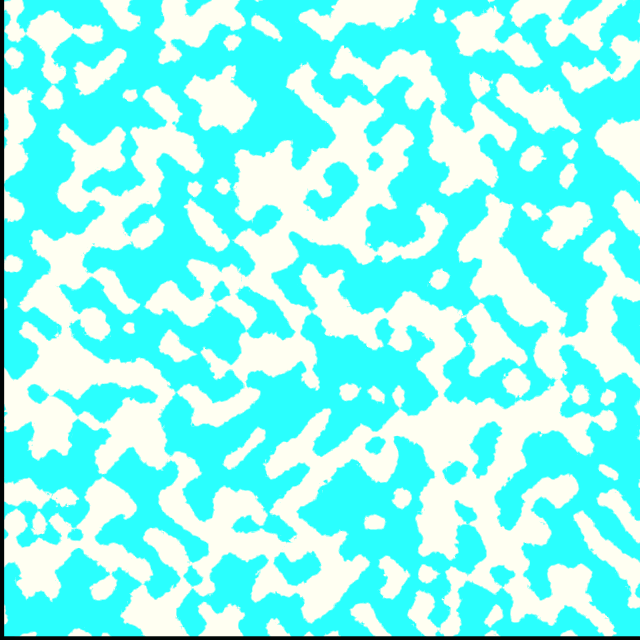
Reproduce this texture procedurally as a Shadertoy shader.

```glsl
// Two-tone maze of cyan and cream blobs with diamond-like pinches.
// Value noise on a lattice turned by 45 degrees is cut at zero; layered sines
// roughen the contours, and a thin dark strip lines the left and bottom sides.
#define CELLS 35.0
#define CYAN_SHARE 0.53
#define MIN_STRENGTH 0.3
#define BEND 0.16
#define ROUGHNESS 0.045
#define EDGE_WIDTH 0.0028
#define STRIP vec2(0.0065, 0.0058)
#define CYAN vec3(0.165, 1.0, 0.995)
#define CREAM vec3(1.0, 1.0, 0.95)
#define DARK vec3(0.0, 0.02, 0.02)

float hash(vec2 p) {
    vec3 q = fract(vec3(p.xyx) * 0.1031);
    q += dot(q, q.yzx + 33.33);
    return fract((q.x + q.y) * q.z);
}

// Signed lattice value: negative is cyan, positive is cream.
float latticeValue(vec2 cell) {
    float side = hash(cell) < CYAN_SHARE ? -1.0 : 1.0;
    return side * mix(MIN_STRENGTH, 1.0, hash(cell + 71.7));
}

float valueNoise(vec2 p) {
    vec2 cell = floor(p);
    vec2 f = fract(p);
    f = f * f * (3.0 - 2.0 * f);
    float low = mix(latticeValue(cell), latticeValue(cell + vec2(1, 0)), f.x);
    float high = mix(latticeValue(cell + vec2(0, 1)), latticeValue(cell + vec2(1, 1)), f.x);
    return mix(low, high, f.y);
}

// Layered sines with turning directions.
vec2 sineWarp(vec2 p, float frequency) {
    vec2 sum = vec2(0.0);
    for (int i = 0; i < 3; i++) {
        p = mat2(0.8, 0.6, -0.6, 0.8) * p + 1.7;
        sum += sin(p.yx * frequency + 1.3 * sin(p * frequency * 0.6));
        frequency *= 1.37;
    }
    return sum / 1.7;
}

void mainImage(out vec4 fragColor, in vec2 fragCoord) {
    vec2 uv = fragCoord / iResolution.y;

    // Diagonal lattice, gently bent and finely roughened
    vec2 p = mat2(1, 1, -1, 1) * uv * CELLS * 0.7071 + 100.0;
    vec2 q = p + BEND * sineWarp(p, 1.6) + ROUGHNESS * sineWarp(p, 11.0);
    float field = valueNoise(q);

    // Contour with a smoothed edge
    float slope = length(vec2(dFdx(field), dFdy(field)));
    float softness = max(slope * max(1.0, EDGE_WIDTH * iResolution.y), 0.002);
    float cream = clamp(0.5 + field / softness, 0.0, 1.0);
    vec3 color = mix(CYAN, CREAM, cream);

    // Dark strip along the left and bottom
    vec2 inside = clamp((uv - STRIP) * iResolution.y + 0.5, 0.0, 1.0);
    color = mix(DARK, color, inside.x * inside.y);

    fragColor = vec4(color, 1.0);
}
```
